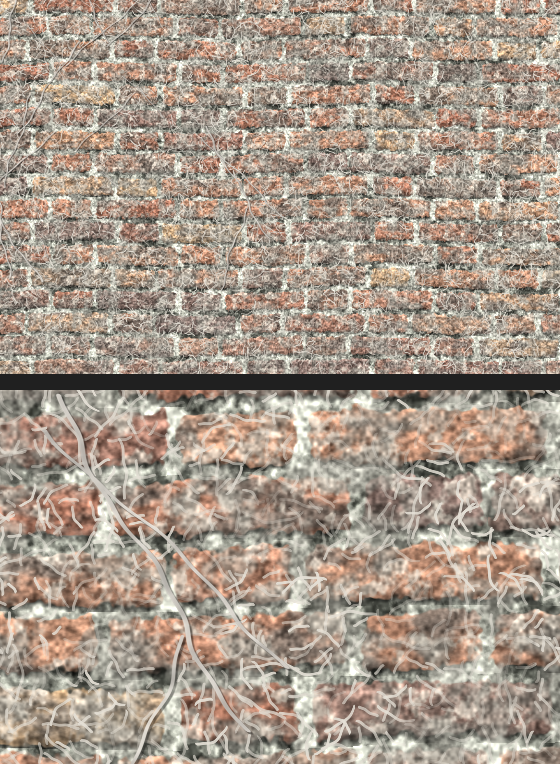
Top, the full canvas; bottom, a detail of the centre.
Reproduce this texture procedurally as a WebGL 1 fragment shader.

```glsl
precision highp float;
// Weathered brick wall in Flemish bond with mossy mortar, dry rootlets and bare vines.
uniform vec2 u_resolution;

float hash(vec2 p) {
  return fract(sin(dot(p, vec2(127.1, 311.7))) * 43758.545);
}

float noise(vec2 p) {
  vec2 i = floor(p), f = fract(p);
  f = f * f * (3.0 - 2.0 * f);
  return mix(mix(hash(i), hash(i + vec2(1, 0)), f.x),
             mix(hash(i + vec2(0, 1)), hash(i + vec2(1, 1)), f.x), f.y);
}

float fbm(vec2 p) {
  float sum = 0.0, amp = 0.53;
  for (int i = 0; i < 4; i++) {
    sum += amp * noise(p);
    p = mat2(1.62, 1.22, -1.22, 1.62) * p + 17.3;
    amp *= 0.5;
  }
  return sum;
}

float roundBox(vec2 p, vec2 halfSize, float r) {
  vec2 d = abs(p) - halfSize + r;
  return length(max(d, 0.0)) + min(max(d.x, d.y), 0.0) - r;
}

// Coverage of short curled rootlets, one per grid cell
float rootlets(vec2 p, float width, float soft, float seed) {
  float cover = 0.0;
  vec2 cell = floor(p);
  for (int j = -1; j <= 1; j++) {
    for (int i = -1; i <= 1; i++) {
      vec2 id = cell + vec2(i, j);
      float h = hash(id + seed), k = hash(id + seed + 41.7);
      vec2 d = p - id - vec2(h, k);
      float a = 6.283 * hash(id + seed + 9.2);
      d = vec2(cos(a) * d.x + sin(a) * d.y, cos(a) * d.y - sin(a) * d.x);
      d.y += (k - 0.5) * 1.6 * d.x * d.x + 0.02 * sin(d.x * 11.0 + h * 6.0);
      float dist = length(vec2(max(abs(d.x) - 0.2 - 0.4 * h, 0.0), d.y));
      cover = max(cover, (1.0 - smoothstep(width - soft, width + soft, dist)) * (0.4 + 0.6 * k));
    }
  }
  return cover;
}

// Coverage of long hanging stems, denser towards the upper left
float vines(vec2 p, float soft) {
  float cover = 0.0;
  for (int i = 0; i < 18; i++) {
    float n = float(i), h = hash(vec2(n, 3.1)), k = hash(vec2(n, 8.4));
    float drop = 0.33 + 0.7 * hash(vec2(n, 5.7)) - p.y;
    float len = 0.04 + 0.11 * k;
    float slope = 2.4 * (hash(vec2(n, 2.6)) - 0.5);
    float x = 0.68 * h * h + slope * drop + 0.006 * sin(drop * 38.0 + n) + 0.002 * sin(drop * 115.0 + n * 2.0);
    float dist = length(vec2((p.x - x) / sqrt(1.0 + slope * slope), max(abs(drop) - len, 0.0)));
    float width = 0.0009 + 0.0011 * k;
    cover = max(cover, 1.0 - smoothstep(width - soft, width + soft, dist));
  }
  return cover;
}

void main() {
  vec2 p = gl_FragCoord.xy / u_resolution.y;
  float pixel = 1.0 / u_resolution.y;

  // Courses counted from the top; q is measured in course heights
  vec2 q = vec2(p.x, 1.0 - p.y) * 16.36 + vec2(0.0, 0.34);
  q.y += 0.05 * sin(q.x * 0.5) + 0.08 * (noise(q * 0.7) - 0.5);
  float row = floor(q.y);

  // Alternate long and short bricks, shifted by half a period every course
  float along = q.x - 11.53 + 2.795 * mod(row + 1.0, 2.0) + 1.835 + 0.3 * (hash(vec2(row, 4.0)) - 0.5);
  float unit = mod(along, 5.59);
  float isShort = step(3.67, unit);
  vec2 id = vec2(floor(along / 5.59) * 2.0 + isShort, row);
  float h = hash(id + 2.3), k = hash(id + 7.9);
  vec2 local = vec2(unit - mix(1.835, 4.63, isShort), 0.5 - fract(q.y));
  local += 0.06 * (vec2(h, k) - 0.5);
  local.y += 0.035 * (k - 0.5) * local.x;
  vec2 halfSize = vec2(mix(1.72, 0.84, isShort), 0.365 + 0.03 * h);
  float edge = roundBox(local, halfSize, 0.12);
  edge += 0.2 * (fbm(q * 3.2) - 0.5) + 0.1 * (noise(q * 11.0) - 0.5);
  float brick = 1.0 - smoothstep(-0.03, 0.02 + 8.0 * pixel, edge);

  // Fired clay: red, tan or sooty, with streaks and bleached patches
  float stain = fbm(q * vec2(1.1, 2.2) + id * 3.0);
  float grain = fbm(q * vec2(5.0, 8.0) + 31.0);
  vec3 clay = mix(vec3(0.65, 0.44, 0.36), vec3(0.76, 0.58, 0.47), h);
  clay = mix(clay, vec3(0.80, 0.68, 0.52), smoothstep(0.75, 0.95, k) * 0.8);
  clay = mix(clay, vec3(0.47, 0.43, 0.42), smoothstep(0.72, 1.0, hash(id + 15.0)) * 0.75);
  clay = mix(clay, vec3(0.46, 0.43, 0.40), smoothstep(0.42, 0.66, stain) * 0.8);
  clay = mix(clay, vec3(0.50, 0.46, 0.45), 0.4 * smoothstep(0.3, 0.0, p.y));
  clay *= 0.55 + 0.95 * grain;
  clay = mix(clay, vec3(0.85, 0.81, 0.75), 0.75 * smoothstep(0.52, 0.70, fbm(q * 4.0 + 70.0)));
  clay *= 1.0 + 0.15 * smoothstep(0.15, 0.4, local.y) - 0.28 * smoothstep(-0.2, -0.42, local.y);

  // Mortar: pale lime in the upright joints, dark moss along the beds
  float upright = smoothstep(-0.15, 0.02, abs(local.x) - halfSize.x);
  float lime = fbm(q * 1.7 + 11.0) + 0.2 * upright + 0.9 * (fbm(q * 6.0) - 0.5);
  vec3 mortar = mix(vec3(0.30, 0.31, 0.28), vec3(0.64, 0.65, 0.60), smoothstep(0.26, 0.52, lime));
  mortar = mix(mortar, vec3(0.90, 0.91, 0.85), smoothstep(0.50, 0.72, lime));
  mortar *= 1.0 - 0.5 * smoothstep(0.14, 0.0, edge) * step(local.y, 0.0) * (1.0 - upright);

  vec3 color = mix(mortar, clay, brick);

  // Grey lichen film and gritty speckle over everything
  color = mix(color, vec3(0.64, 0.63, 0.59), 0.6 * smoothstep(0.47, 0.66, fbm(q * 2.4 + 90.0)));
  float grit = 0.6 * noise(q * 13.0 + 3.0) + 0.4 * noise(q.yx * 21.0 + 8.0);
  color = color * (0.62 + 0.76 * grit) + 0.14 * (grit - 0.5);

  // Dry rootlets in patches, each layer finer than the last
  float patches = smoothstep(0.32, 0.62, fbm(q * 0.9 + 53.0));
  for (int i = 0; i < 3; i++) {
    float n = float(i), scale = 1.4 + 0.8 * n;
    float cover = rootlets(q * scale + n * 19.0, 0.021 * scale, 8.0 * pixel * scale, n * 13.0);
    color = mix(color, vec3(0.90, 0.88, 0.84), cover * (0.28 + 0.67 * patches));
  }

  // Vines with a thin shadow below and to the right
  color *= 1.0 - 0.4 * vines(p + vec2(-0.002, 0.002), pixel);
  color = mix(color, vec3(0.86, 0.84, 0.81) * (0.85 + 0.25 * noise(q * 5.0)), 0.9 * vines(p, 0.7 * pixel));

  gl_FragColor = vec4(clamp(color, 0.0, 1.0), 1.0);
}
```
